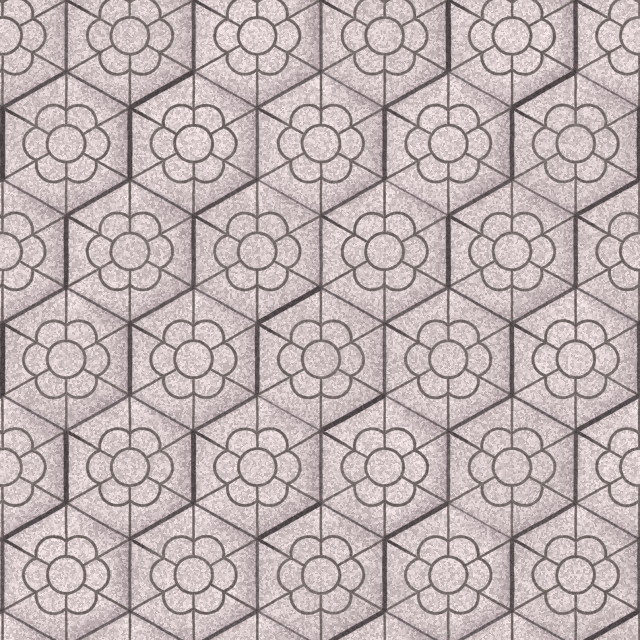
Write a WebGL 2 fragment shader that draws this texture.

```glsl
#version 300 es
precision highp float;
// Weathered hexagonal paving with a six-petal flower grooved into every tile.

#define PITCH vec2(0.199, 0.1685)   // tile step across, row step up
#define ORIGIN vec2(0.1035, 0.1016) // centre of the first tile
#define CORE_RADIUS 0.148           // lengths below are in tile widths
#define PETAL_OFFSET 0.197
#define PETAL_RADIUS 0.138
#define GROOVE 0.0115               // half width of the carved lines
#define JOINT 0.017                 // half width of the widest joints
#define GRAIN_CELLS 330.0
#define GRAIN_DEPTH 0.2
#define WOBBLE 0.003

uniform vec2 u_resolution;
out vec4 fragColor;

const float SECTOR = radians(60.0);
const vec2 LATTICE = vec2(1.0, sqrt(3.0));
const vec3 STONE = vec3(0.845, 0.792, 0.792);
const vec3 SHADOW = vec3(0.65, 0.59, 0.61);
const vec3 GROOVE_COLOR = vec3(0.40, 0.365, 0.355);
const vec3 JOINT_COLOR = vec3(0.30, 0.27, 0.275);

float hash(vec2 p) {
    vec3 q = fract(vec3(p.xyx) * 0.1031);
    q += dot(q, q.yzx + 33.33);
    return fract((q.x + q.y) * q.z);
}

// Random tone of the nearest cellular site, from 0 to 1.
float cellTone(vec2 p) {
    vec2 cell = floor(p);
    float nearest = 9.0, tone = 0.0;
    for (int y = -1; y <= 1; y++)
    for (int x = -1; x <= 1; x++) {
        vec2 id = cell + vec2(x, y);
        vec2 site = id + vec2(hash(id), hash(id + 57.0));
        float d = distance(p, site);
        if (d < nearest) { nearest = d; tone = hash(id + 113.0); }
    }
    return tone;
}

// Layered sines, roughly -1 to 1.
float waves(vec2 p) {
    float sum = 0.0, gain = 0.5;
    for (int i = 0; i < 4; i++) {
        sum += gain * sin(p.x + 1.7 * sin(p.y)) * cos(p.y * 0.9 - p.x * 0.4);
        p = mat2(1.5, 1.2, -1.2, 1.5) * p + 2.3;
        gain *= 0.65;
    }
    return sum;
}

float stroke(float d, float halfWidth, float soft) {
    return 1.0 - smoothstep(halfWidth - soft, halfWidth + soft, abs(d));
}

void main() {
    vec2 uv = gl_FragCoord.xy / u_resolution;
    vec2 q = (uv - ORIGIN) / PITCH * vec2(1.0, 0.5 * LATTICE.y);
    float soft = max(0.006, 0.7 / (PITCH.x * min(u_resolution.x, u_resolution.y)));
    q += WOBBLE * vec2(waves(q * 9.0), waves(q * 9.0 + 40.0));

    // Nearest centre of two interleaved rectangular lattices
    vec2 even = LATTICE * round(q / LATTICE);
    vec2 odd = LATTICE * (floor(q / LATTICE) + 0.5);
    vec2 centre = distance(q, even) < distance(q, odd) ? even : odd;
    vec2 p = q - centre;
    float tileRandom = hash(round(centre * 2.0) + 70.0);

    // Fold into one sector whose axis runs through a petal
    float r = length(p);
    float angle = atan(p.y, p.x + 1e-6);
    float sector = floor(angle / SECTOR + 0.5);
    float local = angle - sector * SECTOR;
    vec2 f = r * vec2(cos(local), abs(sin(local)));

    // Carved flower and spokes
    float petal = length(f - vec2(PETAL_OFFSET, 0.0)) - PETAL_RADIUS;
    float spoke = 0.5 * f.x - 0.5 * LATTICE.y * f.y;
    float outside = smoothstep(CORE_RADIUS - soft, CORE_RADIUS + soft, r);
    float carved = stroke(r - CORE_RADIUS, GROOVE, soft);
    carved = max(carved, outside * stroke(petal, GROOVE, soft));
    carved = max(carved, outside * stroke(spoke, GROOVE * 0.85, soft));

    // Joints: upright and rising edges are wide, falling edges thin
    float edge = 0.5 - f.x;
    float slope = mod(sector + 3.0, 3.0);
    vec2 middle = centre + 0.5 * vec2(cos(sector * SECTOR), sin(sector * SECTOR));
    float edgeRandom = hash(round(middle * vec2(4.0, 4.0 / LATTICE.y)) + 200.0);
    float falling = step(0.5, slope) * step(slope, 1.5);
    float width = JOINT * mix(1.0, 0.52, falling) * mix(0.7, 1.2, edgeRandom);
    float joint = stroke(edge, width, soft) * mix(1.0, 0.8, falling);

    // Dark outer end of the upper left spoke
    vec2 spokeAxis = vec2(-0.5 * LATTICE.y, 0.5);
    float along = dot(p, spokeAxis);
    float across = dot(p, vec2(0.5, 0.5 * LATTICE.y));
    float crack = stroke(across, GROOVE * 1.1, soft) * smoothstep(0.3, 0.48, along);

    // Stone: blotches, shaded right and lower rims, bright upper tip
    float blotch = waves(q * 3.5 + tileRandom * 9.0);
    float rim = smoothstep(0.2, 0.0, edge);
    float side = smoothstep(-0.3, 0.5, p.x - 0.3 * p.y);
    float shade = rim * mix(0.12, 0.62, side) * mix(0.6, 1.2, tileRandom);
    float tip = smoothstep(0.2, 0.0, distance(p, vec2(0.03, 0.53)));
    vec3 color = mix(STONE, SHADOW, shade);
    color += 0.028 * blotch + 0.025 * (tileRandom - 0.5) + 0.07 * tip;

    // Soft dirt beside the lines, then the lines themselves
    float dirt = stroke(edge, 0.03, 0.025) * 0.25;
    color = mix(color, SHADOW, dirt);
    color = mix(color, GROOVE_COLOR, carved * (0.9 + 0.1 * blotch));
    color = mix(color, JOINT_COLOR, max(joint * mix(0.72, 1.0, edgeRandom), crack * 0.85));

    // Fine mineral grain, weaker inside the lines
    float grain = cellTone(uv * GRAIN_CELLS) - 0.5;
    color += grain * GRAIN_DEPTH * mix(1.0, 0.45, max(carved, joint)) * vec3(1.0, 0.98, 0.99);
    fragColor = vec4(clamp(color, 0.0, 1.0), 1.0);
}
```
